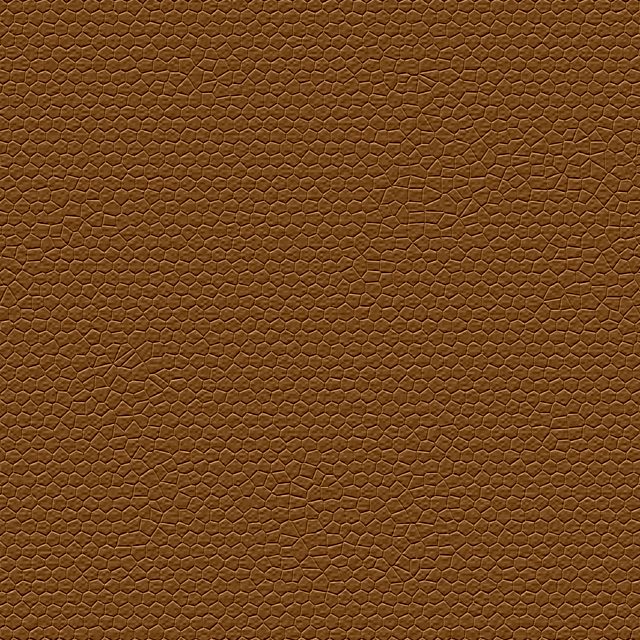
This texture is drawn by a three.js fragment shader. Its source:

```glsl
varying vec2 vUv;

const float ROWS = 54.0;                       // scale rows up the canvas
const float CELL_WIDTH = 1.27;                 // scale width, in row heights
const float CALM_JITTER = 0.17;                // scatter in the orderly rows
const float WILD_JITTER = 0.46;                // scatter in the broken patches
const float PATCH_FREQ = 0.17;                 // patches per row height
const float GROOVE = 0.125;                    // groove half width, in row heights
const vec2 GRAIN_FREQ = vec2(215.0, 260.0);    // fine grain across the canvas
const float GRAIN_HEIGHT = 0.85;
const vec2 LIGHT_STEP = vec2(-0.00022, 0.001); // towards the light
const float RELIEF = 0.31;                     // strength of the shading
const vec3 LEATHER = vec3(0.452, 0.273, 0.098);

float hash(vec2 p) {
  return fract(sin(dot(p, vec2(127.1, 311.7))) * 43758.5453);
}

float valueNoise(vec2 p) {
  vec2 cell = floor(p);
  vec2 f = fract(p);
  f = f * f * (3.0 - 2.0 * f);
  float low = mix(hash(cell), hash(cell + vec2(1.0, 0.0)), f.x);
  float high = mix(hash(cell + vec2(0.0, 1.0)), hash(cell + vec2(1.0, 1.0)), f.x);
  return mix(low, high, f.y);
}

// Odd rows are shifted by half a scale, like bricks
float rowShift(float row) {
  return 0.5 * mod(row, 2.0);
}

// Scale lying a few columns and rows away from point p
vec2 scaleId(vec2 p, vec2 offset) {
  float row = floor(p.y) + offset.y;
  return vec2(floor(p.x / CELL_WIDTH - rowShift(row)) + offset.x, row);
}

vec2 scaleCentre(vec2 id) {
  vec2 centre = vec2((id.x + 0.5 + rowShift(id.y)) * CELL_WIDTH, id.y + 0.5);
  float wild = smoothstep(0.5, 0.85, valueNoise(id * vec2(CELL_WIDTH, 1.0) * PATCH_FREQ));
  vec2 jitter = vec2(hash(id), hash(id + 57.3)) * 2.0 - 1.0;
  return centre + jitter * vec2(1.3, 0.8) * mix(CALM_JITTER, WILD_JITTER, wild);
}

// Distance to the nearest Voronoi border
float borderDistance(vec2 p) {
  vec2 nearest = vec2(0.0);
  float best = 100.0;
  for (int j = -1; j <= 1; j++) {
    for (int i = -1; i <= 1; i++) {
      vec2 toCentre = scaleCentre(scaleId(p, vec2(float(i), float(j)))) - p;
      float d = dot(toCentre, toCentre);
      if (d < best) {
        best = d;
        nearest = toCentre;
      }
    }
  }
  float border = 100.0;
  for (int j = -2; j <= 2; j++) {
    for (int i = -2; i <= 2; i++) {
      vec2 toCentre = scaleCentre(scaleId(p, vec2(float(i), float(j)))) - p;
      vec2 across = toCentre - nearest;
      if (dot(across, across) > 0.0001) {
        border = min(border, dot(0.5 * (nearest + toCentre), normalize(across)));
      }
    }
  }
  return border;
}

// Flat scales, sunken grooves and fine grain
float surfaceHeight(vec2 uv) {
  float scales = smoothstep(0.0, GROOVE, borderDistance(uv * ROWS));
  return scales + GRAIN_HEIGHT * valueNoise(uv * GRAIN_FREQ);
}

void main() {
  // Emboss: slopes facing the light brighten, the others darken
  float slope = surfaceHeight(vUv - 0.5 * LIGHT_STEP) - surfaceHeight(vUv + 0.5 * LIGHT_STEP);
  slope += surfaceHeight(vUv - LIGHT_STEP) - surfaceHeight(vUv + LIGHT_STEP);
  vec3 color = LEATHER + RELIEF * 0.62 * slope;
  gl_FragColor = vec4(clamp(color, 0.0, 1.0), 1.0);
}
```
